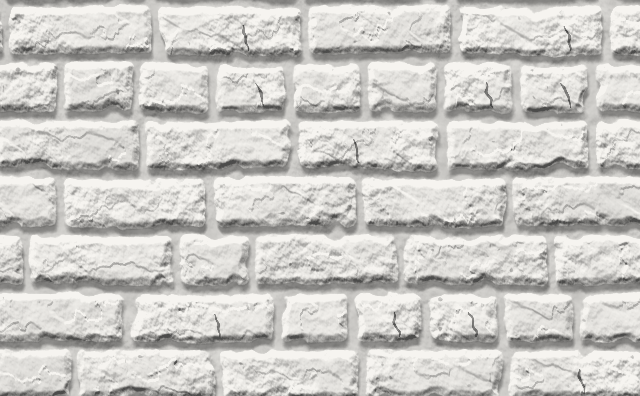
A WebGL 1 fragment shader for this texture:

```glsl
precision highp float;
// Whitewashed brick wall: seven uneven courses of full and half bricks.
// Rounded boxes with noisy edges give a height field, lit from above;
// each brick also casts a soft shadow on the mortar below it.

uniform vec2 u_resolution;

const vec2 WALL_SIZE = vec2(11.18, 6.9);      // in course heights
const vec2 LIGHT_STEP = vec2(0.006, 0.02);    // down and away from the light
const vec3 PAINT_TINT = vec3(1.0, 0.993, 0.976);
const float FULL_BRICK = 2.62;

struct Brick {
  vec2 local;      // position from the brick centre
  vec2 halfSize;
  float seed;
};

float hash(vec2 p) {
  return fract(sin(dot(p, vec2(127.1, 311.7))) * 43758.55);
}

vec2 gradient(vec2 cell) {
  float angle = 6.28318 * hash(cell);
  return vec2(cos(angle), sin(angle));
}

float noise(vec2 p) {
  vec2 i = floor(p), f = fract(p);
  vec2 u = f * f * f * (f * (f * 6.0 - 15.0) + 10.0);
  vec2 e = vec2(1.0, 0.0);
  float a = dot(gradient(i), f);
  float b = dot(gradient(i + e.xy), f - e.xy);
  float c = dot(gradient(i + e.yx), f - e.yx);
  float d = dot(gradient(i + e.xx), f - e.xx);
  return mix(mix(a, b, u.x), mix(c, d, u.x), u.y);
}

float fbm(vec2 p) {
  float sum = 0.0, amp = 1.0;
  for (int i = 0; i < 4; i++) {
    sum += amp * noise(p);
    p = mat2(1.66, 1.26, -1.26, 1.66) * p + 7.3;
    amp *= 0.5;
  }
  return sum;
}

// x: joint where the half bricks begin, y: how many, z: full brick pitch
vec3 courseLayout(float row) {
  if (row < 0.5) return vec3(row < 0.0 ? 2.62 : 0.1, 0.0, FULL_BRICK);
  if (row < 1.5) return vec3(-0.26, 9.0, 2.65);
  if (row < 2.5) return vec3(-0.13, 0.0, FULL_BRICK);
  if (row < 3.5) return vec3(1.05, 0.0, FULL_BRICK);
  if (row < 4.5) return vec3(3.09, 1.0, FULL_BRICK);
  if (row < 5.5) return vec3(4.83, 4.0, FULL_BRICK);
  return vec3(1.32, 0.0, 2.5);
}

Brick findBrick(vec2 p) {
  float row = floor(p.y);
  vec3 layout = courseLayout(row);
  float halfPitch = 0.5 * layout.z;
  float t = (p.x - layout.x) / halfPitch;
  bool isHalf = t >= 0.0 && t < layout.y;
  float span = isHalf ? 1.0 : 2.0;
  float origin = t < 0.0 ? 0.0 : layout.y;
  float start = isHalf ? floor(t) : origin + 2.0 * floor((t - origin) * 0.5);
  float seed = hash(vec2(start + 3.0, row + 5.0));
  vec2 centre = vec2(layout.x + (start + 0.5 * span) * halfPitch, row + 0.48 + 0.03 * seed);
  vec2 halfSize = vec2(0.5 * span * halfPitch - 0.06 - 0.03 * seed, 0.41);
  return Brick(p - centre, halfSize, seed);
}

// Bends the courses gently
vec2 bend(vec2 p) {
  return p + 0.07 * vec2(noise(p * 0.9 + 4.0), noise(p * vec2(0.7, 0.5) + 19.0));
}

// Signed distance to the chipped brick outline
float brickDistance(vec2 p) {
  Brick b = findBrick(bend(p));
  vec2 q = abs(b.local) - b.halfSize + 0.1;
  float box = length(max(q, 0.0)) + min(max(q.x, q.y), 0.0) - 0.1;
  float chips = 0.22 * max(noise(p * 2.3 + 31.0) - 0.12, 0.0);
  return box + chips + 0.035 * fbm(p * 4.5);
}

// Bevelled body, broken ledges and grainy paint
float surfaceHeight(vec2 p) {
  float body = smoothstep(0.04, -0.13, brickDistance(p));
  float grain = fbm(p * 3.3 + 11.0);
  float ledge = smoothstep(-0.03, 0.06, noise(p * vec2(1.1, 1.7) + 0.3 * grain));
  float rough = mix(0.05, 0.14, smoothstep(-0.25, 0.3, noise(p * 0.8 + 50.0)));
  return 0.19 * body + rough * grain + 0.05 * ledge * body;
}

// Thin wandering split across some of the bricks
float crack(vec2 p, Brick b) {
  float path = b.local.x - b.halfSize.x * (b.seed * 5.0 - 4.3) - 0.25 * b.local.y;
  float width = 0.022 * smoothstep(0.3, 0.0, abs(b.local.y - 0.12));
  float line = smoothstep(width + 0.012, width, abs(path + 0.08 * noise(p * 6.0)));
  return line * step(0.82, b.seed) * step(0.004, width);
}

void main() {
  vec2 uv = gl_FragCoord.xy / u_resolution;
  vec2 p = vec2(uv.x, 1.0 - uv.y) * WALL_SIZE - vec2(0.0, 0.03);
  float pixel = WALL_SIZE.y / u_resolution.y;
  Brick b = findBrick(bend(p));
  float face = smoothstep(pixel, -pixel, brickDistance(p) - 0.01);

  // Relief: slopes facing the light brighten, the rest fall into shade
  float slope = (surfaceHeight(p + LIGHT_STEP) - surfaceHeight(p - LIGHT_STEP)) / (2.0 * length(LIGHT_STEP));
  float relief = 0.09 * max(slope, 0.0) + 0.23 * min(slope, 0.0);
  float paint = 0.89 + 0.04 * (b.seed - 0.5) + 0.04 * noise(p * 0.6) + relief;

  // Pits and cracks
  float pits = smoothstep(0.4, 0.56, noise(p * 8.0)) * smoothstep(0.0, 0.3, noise(p * 1.1 + 70.0));
  paint -= 0.25 * pits + 0.4 * crack(p, b);

  // Mortar under the shadow of the brick above
  float shadow = smoothstep(0.05, -0.05, brickDistance(p - vec2(0.03, 0.13)));
  float mortar = mix(0.8, 0.53, shadow) + 0.06 * fbm(p * 3.0 + 90.0) + 0.3 * relief;

  float tone = clamp(mix(mortar, paint, face), 0.3, 0.965);
  gl_FragColor = vec4(tone * PAINT_TINT, 1.0);
}
```
